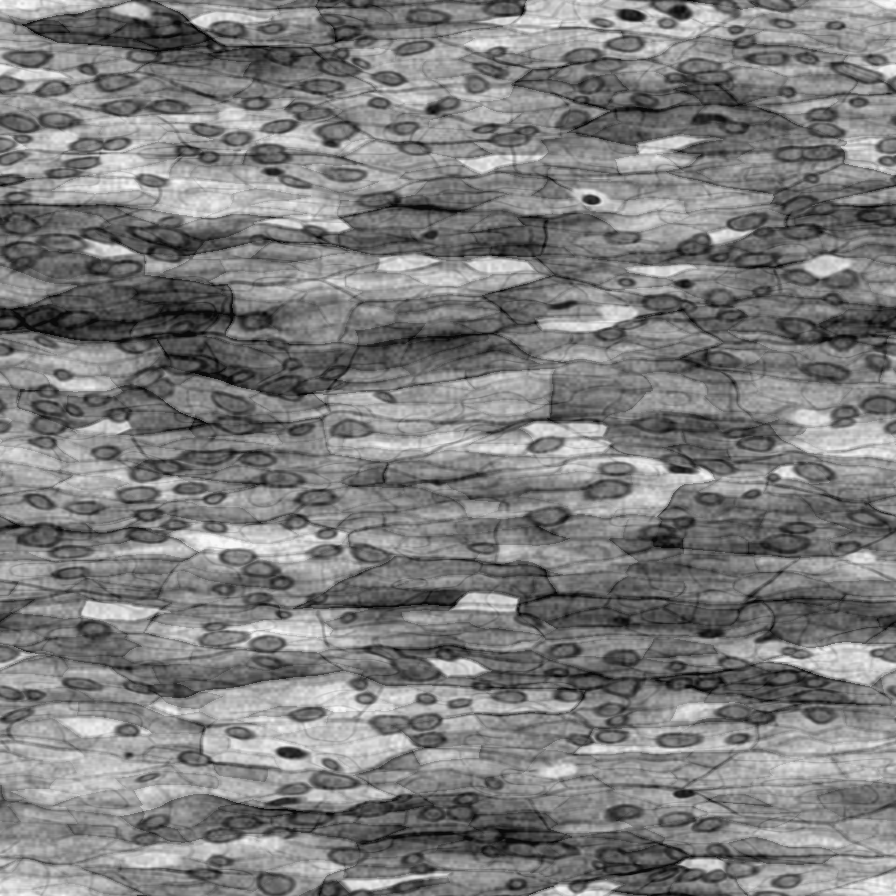
Give the GLSL for this texture, as a Shadertoy shader.

```glsl
#define BASE_TONE 0.585
#define FIBER_CELLS vec2(5.0, 24.0)
#define STRAND_CELLS vec2(13.0, 58.0)
#define FIBER_CONTRAST 0.30
#define STRAND_CONTRAST 0.17
#define STREAK_CONTRAST 0.62
#define MEMBRANE_DARKNESS 0.24
#define MEMBRANE_WIDTH 0.0036
#define ORGANELLE_TONE 0.37
#define VOID_TONE 0.08
#define LUMEN_TONE 0.90
#define GRAIN 0.13

float hash(vec2 p, float salt) {
    vec3 q = fract(p.xyx * 0.1031 + salt * 0.1373);
    q += dot(q, q.yzx + 33.33);
    return fract((q.x + q.y) * q.z);
}

// Value noise that wraps over the unit square
float noise(vec2 uv, vec2 cells, float salt) {
    vec2 p = uv * cells, i = floor(p), f = fract(p);
    f = f * f * (3.0 - 2.0 * f);
    vec2 a = mod(i, cells), b = mod(i + 1.0, cells);
    return mix(mix(hash(a, salt), hash(vec2(b.x, a.y), salt), f.x),
               mix(hash(vec2(a.x, b.y), salt), hash(b, salt), f.x), f.y);
}

float fbm(vec2 uv, vec2 cells, float salt) {
    float sum = 0.0, weight = 0.53;
    for (int i = 0; i < 4; i++) {
        sum += weight * noise(uv, cells, salt + float(i));
        cells *= 2.0;
        weight *= 0.5;
    }
    return sum;
}

vec2 cellPoint(vec2 cell, vec2 cells, float salt) {
    cell = mod(cell, cells);
    return 0.05 + 0.9 * vec2(hash(cell, salt), hash(cell, salt + 1.0));
}

// Stretched Voronoi: x = border distance in canvas units, y = random cell value
vec2 fibers(vec2 uv, vec2 cells, float salt) {
    vec2 p = uv * cells, home = floor(p), nearCell = home, nearest = vec2(8.0);
    for (int y = -1; y <= 1; y++)
    for (int x = -1; x <= 1; x++) {
        vec2 cell = home + vec2(x, y);
        vec2 r = cell + cellPoint(cell, cells, salt) - p;
        if (dot(r, r) < dot(nearest, nearest)) { nearest = r; nearCell = cell; }
    }
    float border = 1.0;
    for (int y = -2; y <= 2; y++)
    for (int x = -2; x <= 2; x++) {
        if (x == 0 && y == 0) continue;
        vec2 cell = nearCell + vec2(x, y);
        vec2 r = cell + cellPoint(cell, cells, salt) - p;
        vec2 across = r - nearest;
        border = min(border, dot(0.5 * (r + nearest), across) / length(across * cells));
    }
    return vec2(border, hash(mod(nearCell, cells), salt + 2.0));
}

// Signed distance to clustered, randomly sized ellipses
float scatter(vec2 uv, vec2 cells, vec2 size, float chance, float salt) {
    vec2 p = uv * cells, home = floor(p);
    float dist = 1.0;
    for (int y = -1; y <= 1; y++)
    for (int x = -1; x <= 1; x++) {
        vec2 cell = home + vec2(x, y), id = mod(cell, cells);
        float cluster = smoothstep(0.3, 0.7, noise(id / cells, vec2(4.0, 9.0), salt + 5.0));
        if (hash(id, salt + 3.0) > chance * cluster) continue;
        vec2 radius = size * mix(vec2(0.5, 0.65), vec2(1.3, 1.2), hash(id, salt + 4.0));
        vec2 d = (cell + cellPoint(cell, cells, salt) - p) / cells;
        dist = min(dist, (length(d / radius) - 1.0) * radius.y);
    }
    return dist;
}

float membrane(float dist) {
    return 1.0 - smoothstep(0.0004, MEMBRANE_WIDTH, abs(dist));
}

void mainImage(out vec4 fragColor, in vec2 fragCoord) {
    vec2 uv = fragCoord / iResolution.xy;

    // Gentle waviness of the horizontal grain
    vec2 p = uv;
    p.y += 0.026 * (noise(uv, vec2(3.0, 4.0), 1.0) - 0.5)
         + 0.013 * (noise(uv, vec2(10.0, 15.0), 2.0) - 0.5)
         + 0.006 * (noise(uv, vec2(34.0, 50.0), 3.0) - 0.5);
    p.x += 0.035 * (noise(uv, vec2(7.0, 32.0), 4.0) - 0.5)
         + 0.010 * (noise(uv, vec2(40.0, 64.0), 5.0) - 0.5);

    // Fiber bodies and streaks
    vec2 fiber = fibers(p, FIBER_CELLS, 10.0);
    vec2 strand = fibers(p, STRAND_CELLS, 20.0);
    float tone = BASE_TONE + FIBER_CONTRAST * (fiber.y - 0.5) + STRAND_CONTRAST * (strand.y - 0.5);
    tone += STREAK_CONTRAST * (fbm(p, vec2(4.0, 28.0), 30.0) - 0.5);
    tone += 0.36 * (fbm(p, vec2(14.0, 100.0), 36.0) - 0.5);
    tone += 0.18 * (noise(uv, vec2(3.0, 6.0), 42.0) - 0.5);

    // Bright lumens and slivers
    float lumen = step(0.955, fiber.y) * smoothstep(0.001, 0.005, fiber.x) * 0.7;
    lumen = max(lumen, step(0.96, strand.y) * smoothstep(0.0005, 0.004, strand.x));
    tone = mix(tone, LUMEN_TONE, 0.8 * lumen);

    // Membranes and curled contours
    float strength = mix(0.35, 1.0, noise(p, vec2(9.0, 40.0), 44.0));
    tone -= MEMBRANE_DARKNESS * strength * membrane(fiber.x);
    tone -= 0.55 * MEMBRANE_DARKNESS * strength * membrane(strand.x);
    float contour = abs(noise(p, vec2(24.0, 62.0), 46.0) - 0.5);
    tone -= 0.09 * (1.0 - smoothstep(0.0, 0.09, contour));

    // Rounded organelles with dark rims and mottled interiors
    float body = scatter(p, vec2(18.0, 46.0), vec2(0.019, 0.0085), 0.62, 50.0);
    float mottle = noise(p, vec2(100.0, 150.0), 56.0) - 0.5;
    float inside = 1.0 - smoothstep(-0.002, 0.0015, body);
    tone = mix(tone, ORGANELLE_TONE + 0.22 * mottle, 0.68 * inside);
    tone -= 0.17 * membrane(body + 0.001);

    // Pale vesicles and black voids
    float rough = 0.006 * (noise(uv, vec2(50.0, 80.0), 58.0) - 0.5);
    float vesicle = scatter(p, vec2(9.0, 22.0), vec2(0.024, 0.009), 0.14, 60.0) + rough;
    tone = mix(tone, LUMEN_TONE, 0.8 * (1.0 - smoothstep(-0.003, 0.002, vesicle)));
    float gap = scatter(p, vec2(11.0, 24.0), vec2(0.015, 0.006), 0.17, 70.0) + rough;
    tone = mix(tone, VOID_TONE, 0.9 * (1.0 - smoothstep(-0.003, 0.002, gap)));

    // Soft fine grain
    tone += GRAIN * (noise(uv, vec2(240.0), 80.0) - 0.5);
    tone += 0.6 * GRAIN * (noise(uv, vec2(128.0), 81.0) - 0.5);

    fragColor = vec4(vec3(clamp(tone, 0.04, 0.97)), 1.0);
}
```
